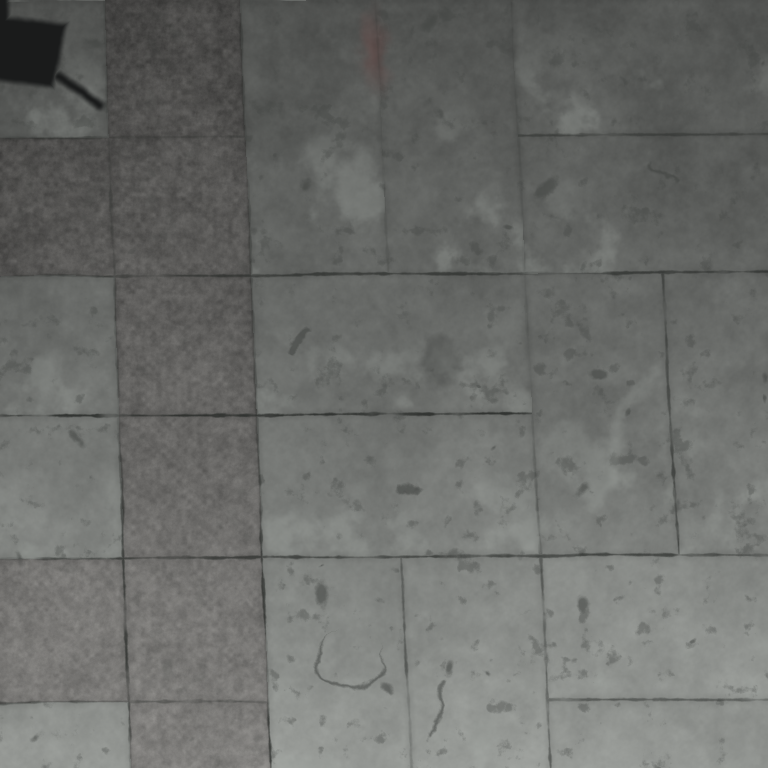
Give the GLSL for this texture, as a three.js fragment shader.

```glsl
varying vec2 vUv;

const vec3 STONE_TINT = vec3(0.99, 1.01, 0.985);
const vec3 PAVER_TINT = vec3(1.01, 1.0, 0.98);
const vec3 JOINT_COLOR = vec3(0.17, 0.18, 0.17);
const vec3 CHIP_COLOR = vec3(0.25, 0.26, 0.25);
const vec3 PALE_COLOR = vec3(0.64, 0.66, 0.64);
const vec3 RUST_COLOR = vec3(0.46, 0.28, 0.27);
const vec3 OBJECT_COLOR = vec3(0.1, 0.105, 0.105);
const float FAR_LIGHT = 0.33;
const float NEAR_LIGHT = 0.59;
const float PAVER_SHADE = 0.86;
const float UNIT = 0.18;
const float JOINT_SOFT = 0.003;
const float CHIP_GRID = 8.0;

float hash(vec2 p) {
  return fract(sin(dot(p, vec2(127.1, 311.7))) * 43758.5453);
}

float noise(vec2 p) {
  vec2 i = floor(p), f = fract(p);
  f = f * f * (3.0 - 2.0 * f);
  return mix(mix(hash(i), hash(i + vec2(1.0, 0.0)), f.x),
             mix(hash(i + vec2(0.0, 1.0)), hash(i + 1.0), f.x), f.y);
}

float fbm(vec2 p) {
  float sum = 0.0, amp = 0.5;
  for (int i = 0; i < 5; i++) {
    sum += amp * noise(p);
    p = mat2(0.8, 0.6, -0.6, 0.8) * p * 2.03 + 17.3;
    amp *= 0.5;
  }
  return sum;
}

float segment(vec2 p, vec2 a, vec2 b) {
  vec2 ab = b - a;
  return length(p - a - ab * clamp(dot(p - a, ab) / dot(ab, ab), 0.0, 1.0));
}

// Scattered chips, one rotated ragged ellipse in some grid cells
float chips(vec2 p) {
  vec2 g = p * CHIP_GRID;
  float ragged = 1.8 * (fbm(g * 8.0) - 0.48), mask = 0.0;
  for (int k = 0; k < 9; k++) {
    vec2 id = floor(g) + vec2(mod(float(k), 3.0), floor(float(k) / 3.0)) - 1.0;
    vec2 q = g - id - vec2(hash(id + 3.1), hash(id + 8.7));
    float a = 6.283 * hash(id + 5.3);
    q = mat2(cos(a), -sin(a), sin(a), cos(a)) * q;
    float size = mix(0.05, 0.15, pow(hash(id + 1.9), 2.0));
    float d = length(q * vec2(1.0, 2.0)) / size + ragged;
    mask = max(mask, (1.0 - smoothstep(0.2, 1.1, d)) * step(0.45, hash(id + 6.1)));
  }
  return mask;
}

// Dark tapered object with a handle in the upper corner
float cornerObject(vec2 p) {
  float body = max(0.023 + 0.106 * p.x - p.y, p.y - 0.104 - 0.135 * p.x);
  body = max(body, p.x - 0.086 + 0.226 * (p.y - 0.033));
  float handle = segment(p, vec2(0.076, 0.1), vec2(0.13, 0.136)) - 0.005;
  return min(min(body, handle), max(p.x - 0.01, p.y - 0.04));
}

void main() {
  vec2 p = vec2(vUv.x, 1.0 - vUv.y);

  // Slightly skewed grid, six units each way
  float t = p.y + 0.005 * (p.x - 0.5);
  vec2 cell = vec2((p.x + 0.04 - 0.028 * t) / (0.1762 + 0.0063 * t), t * (5.68 - 0.22 * t));
  cell += 0.014 * (vec2(noise(p * 14.0), noise(p * 14.0 + 9.0)) - 0.5);

  // Square pavers on the left, basket weave of double slabs elsewhere
  vec2 block = floor(cell * 0.5);
  float paver = 1.0 - step(1.0, block.x);
  float upright = mod(block.x + block.y, 2.0);
  vec2 size = mix(mix(vec2(2.0, 1.0), vec2(1.0, 2.0), upright), vec2(1.0), paver);
  vec2 id = floor(cell / size), local = fract(cell / size);
  float pale = (1.0 - step(1.0, id.x)) * (1.0 - step(abs(mod(id.y, 3.0) - 1.0), 0.5));
  float rough = paver * (1.0 - pale);

  // Light falloff, slab tone, blotches and grain
  float light = mix(FAR_LIGHT, NEAR_LIGHT, pow(p.y, 1.25));
  light *= mix(1.0, PAVER_SHADE, rough) * (0.98 + 0.04 * hash(id + block * 7.0));
  light += 0.08 * (fbm(p * 8.0) - 0.48) + 0.07 * (fbm(p * 45.0) - 0.48);
  light += mix(0.04, 0.14, rough) * (fbm(p * 150.0) - 0.48);
  vec3 color = light * mix(STONE_TINT, PAVER_TINT, rough);

  // Pale weathering toward the foot of each slab, then chips
  float wear = smoothstep(0.5, 0.72, fbm(p * 19.0 + id * 3.0)) * smoothstep(0.1, 0.9, local.y);
  color = mix(color, PALE_COLOR, 0.32 * wear * (1.0 - rough));
  float flecks = smoothstep(0.62, 0.78, fbm(p * 50.0 + 30.0));
  color = mix(color, CHIP_COLOR, max(0.55 * chips(p), 0.35 * flecks) * (1.0 - 0.6 * rough));

  // Scratch, cracks, curved scar, damp patch and rust smear
  vec2 wobble = 0.025 * (vec2(fbm(p * 40.0), fbm(p * 40.0 + 5.0)) - 0.48);
  vec2 w = p + wobble, bend = vec2(0.811, 0.53);
  float scratch = min(segment(w, vec2(0.853, 0.488), bend), segment(w, bend, vec2(0.799, 0.63)));
  color = mix(color, PALE_COLOR, 0.22 * (1.0 - smoothstep(0.0, 0.014, scratch)));
  float crack = min(segment(w, vec2(0.85, 0.217), vec2(0.88, 0.24)), segment(w, vec2(0.56, 0.96), vec2(0.578, 0.885)));
  crack = min(crack, min(segment(w, vec2(0.38, 0.455), vec2(0.4, 0.432)), segment(w, vec2(0.522, 0.636), vec2(0.543, 0.632))) - 0.003);
  vec2 q = w - vec2(0.457, 0.855);
  float scar = abs(length(q) - 0.043) + 0.1 * max(0.0, 0.01 - q.y + 0.4 * q.x);
  color = mix(color, CHIP_COLOR, 0.55 * (1.0 - smoothstep(0.0, 0.005, min(crack, scar))));
  float damp = length((w - vec2(0.573, 0.47)) * vec2(1.3, 0.9));
  color *= 1.0 - 0.15 * (1.0 - smoothstep(0.022, 0.04, damp));
  float rust = length((w - vec2(0.488, 0.065)) * vec2(2.2, 0.8));
  color = mix(color, RUST_COLOR, 0.35 * (1.0 - smoothstep(0.0, 0.06, rust)));

  // Ragged joints: uprights faint far away, cross joints deepest midway
  vec2 edge = min(local, 1.0 - local) * size * UNIT, nearest = floor(cell + 0.5);
  float uprightDepth = mix(0.15, 0.5, smoothstep(0.5, 0.8, p.y)) + 0.25 * step(nearest.x, 2.5) + 0.4 * step(4.5, nearest.x);
  float crossDepth = (0.9 - 0.2 * abs(nearest.y - 3.0)) * step(0.5, nearest.y);
  vec2 joint = 1.0 - smoothstep(0.0, JOINT_SOFT, edge + 0.004 * (fbm(p * 70.0) - 0.48));
  joint *= vec2(uprightDepth, crossDepth);
  float fill = smoothstep(0.25, 0.6, fbm(p * 20.0));
  color *= 1.0 - 0.06 * (1.0 - smoothstep(0.0, 0.01, min(edge.x, edge.y)));
  color = mix(color, JOINT_COLOR, max(joint.x, joint.y) * mix(0.3, 1.0, fill));

  color = mix(OBJECT_COLOR, color, smoothstep(-0.005, 0.006, cornerObject(p + 0.2 * wobble)));
  gl_FragColor = vec4(color, 1.0);
}
```
